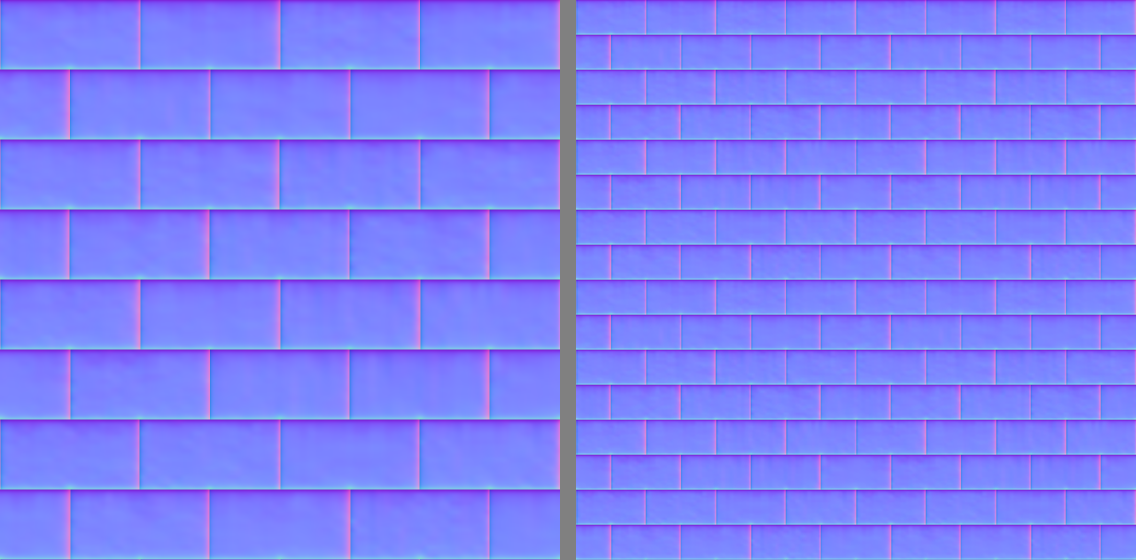
Left, the tile; right, the same tile 2 across and 2 down.
Write a WebGL 2 fragment shader that draws this texture map.

```glsl
#version 300 es
precision highp float;
// Tangent-space normal map of hand-made tiles laid in a half-offset running bond.
// Each tile sums rounded edge slopes, a slight tilt and noise ripples, then the
// slope becomes a normal. Tile ids wrap, so the pattern repeats seamlessly.

#define COLS 4.0          // tiles across
#define ROWS 8.0          // tiles down
#define ASPECT 2.0        // tile width over tile height
#define LIP_WIDTH 0.025   // steep rim, in tile heights
#define SIDE_WIDTH 0.034  // steep rim on the right side
#define BEVEL_WIDTH 0.125 // soft rounding, in tile heights
#define TOP_BEVEL 0.54
#define BOTTOM_BEVEL 0.17
#define SIDE_LIP 1.15
#define RIPPLE 0.009      // height of the broad undulation
#define GRAIN 0.0022      // height of the small dents
#define BASE_SLOPE vec2(-0.025, 0.045)

uniform vec2 u_resolution;
out vec4 fragColor;

float hash(vec2 p) {
    return fract(sin(dot(p, vec2(127.1, 311.7))) * 43758.5453);
}

float noise(vec2 p) {
    vec2 i = floor(p), f = fract(p);
    f = f * f * f * (f * (f * 6.0 - 15.0) + 10.0);
    return mix(mix(hash(i), hash(i + vec2(1.0, 0.0)), f.x),
               mix(hash(i + vec2(0.0, 1.0)), hash(i + vec2(1.0, 1.0)), f.x), f.y);
}

// Surface height of one tile; the seed gives every tile its own relief.
float relief(vec2 p, vec2 seed, float roughness) {
    vec2 stretch = hash(seed + 5.0) < 0.7 ? vec2(2.5, 4.0) : vec2(4.5, 2.5);
    float broad = noise(p * stretch + seed);
    float dents = noise(p * vec2(6.0, 8.0) + seed + 40.0);
    return RIPPLE * broad + GRAIN * roughness * dents;
}

vec2 reliefSlope(vec2 p, vec2 seed, float roughness) {
    const float STEP = 0.03;
    float h = relief(p, seed, roughness);
    return vec2(relief(p + vec2(STEP, 0.0), seed, roughness) - h,
                relief(p + vec2(0.0, STEP), seed, roughness) - h) / STEP;
}

// Steep rim plus soft rounding at distance d from an edge.
float edge(float d, float lip, float lipWidth, float bevel, float spread) {
    return lip * exp(-d / lipWidth) + bevel * exp(-d / (BEVEL_WIDTH * spread));
}

vec3 tileNormal(vec2 uv) {
    // Running bond: even rows are shifted by half a tile
    vec2 grid = uv * vec2(COLS, ROWS) - vec2(0.0, 0.01);
    float row = mod(floor(grid.y), ROWS);
    grid.x += 0.5 * (1.0 - mod(row, 2.0));

    // Upright joints stray a little, each by its own amount
    float joint = floor(grid.x + 0.5);
    float stray = hash(vec2(mod(joint, COLS), row) + 11.0) - 0.5;
    grid.x += 0.012 * stray * (1.0 - 2.0 * abs(grid.x - joint));

    vec2 id = vec2(mod(floor(grid.x), COLS), row);
    vec2 p = fract(grid) * vec2(ASPECT, 1.0);
    vec2 seed = id * vec2(19.0, 23.0) + 3.0;

    // Variation between tiles and along their edges
    float roughness = mix(0.4, 1.7, hash(seed + 1.0));
    float sideWear = mix(0.55, 1.4, hash(seed + 2.0));
    float alongX = 0.65 * noise(vec2(p.x * 3.0, 0.0) + seed + 60.0)
                 + 0.35 * noise(vec2(p.x * 9.0, 0.0) + seed + 70.0);
    float alongY = noise(vec2(0.0, p.y * 4.0) + seed + 80.0);
    float spreadX = mix(0.5, 1.5, alongX);
    float spreadY = mix(0.4, 1.2, alongY);

    // Rounded edges: left, right, bottom, top
    vec2 slope = BASE_SLOPE;
    slope.x -= edge(p.x, 0.6, LIP_WIDTH, 0.09, spreadY);
    slope.x += edge(ASPECT - p.x, SIDE_LIP, SIDE_WIDTH * sideWear, 0.2 * sideWear, spreadY);
    slope.y += edge(p.y, 0.72, LIP_WIDTH, BOTTOM_BEVEL, 2.0 - spreadX);
    slope.y -= edge(1.0 - p.y, 0.95, LIP_WIDTH, TOP_BEVEL, spreadX);

    // Small lift where the upright joint below meets this tile
    float junction = length(p - vec2(0.5 * ASPECT, 0.0));
    slope.y += 0.6 * exp(-junction / 0.04);

    // Tilt and hand-pressed surface, rougher towards the rim
    vec2 tilt = vec2(hash(seed + 7.0), hash(seed + 9.0)) - 0.5;
    vec2 rim = min(p, vec2(ASPECT, 1.0) - p);
    float rimWear = 1.0 + 1.2 * exp(-min(rim.x, rim.y) / 0.1);
    slope += 0.02 * tilt + reliefSlope(p, seed, roughness * rimWear);
    return normalize(vec3(slope, 1.0));
}

void main() {
    // Four samples per pixel smooth the joints
    vec3 normal = vec3(0.0);
    for (int i = 0; i < 4; i++) {
        vec2 offset = (vec2(float(i % 2), float(i / 2)) - 0.5) * 0.7;
        normal += tileNormal(fract((gl_FragCoord.xy + offset) / u_resolution));
    }
    fragColor = vec4(normal * 0.125 + 0.5, 1.0);
}
```
